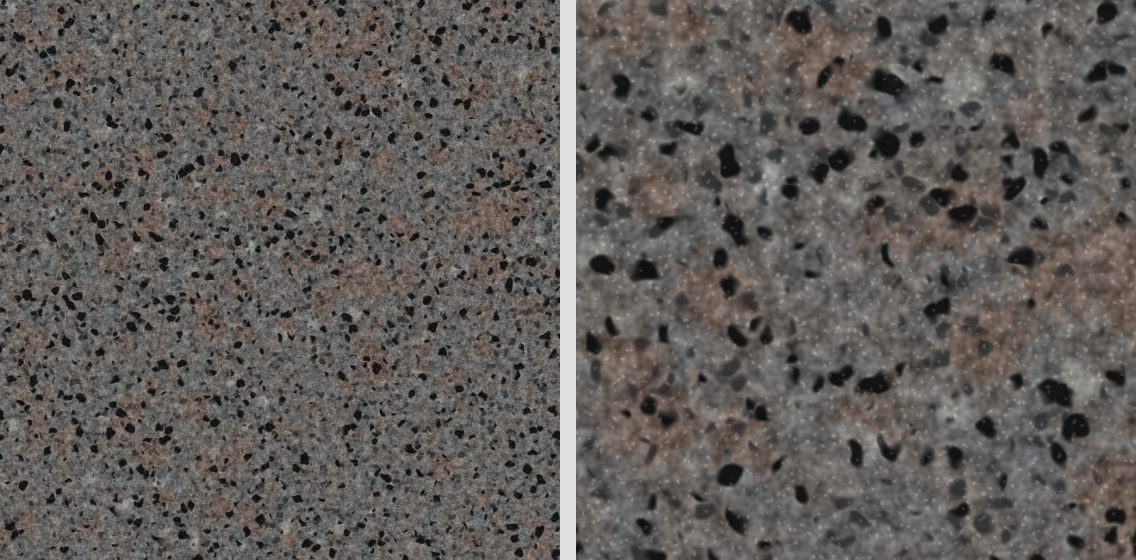
Left: the whole. Right: its middle third, enlarged.
Give the GLSL for this texture, as a WebGL 1 fragment shader.

```glsl
precision highp float;
uniform vec2 u_resolution;

#define SPECK_CELLS 45.0
#define FLECK_CELLS 82.0
#define BLOTCH_CELLS 19.0
#define CHIP_CELLS 26.0
#define PINPRICK_CELLS 145.0
#define SPECK_SHARE 0.48
#define FLECK_SHARE 0.32
#define CLUSTERING 0.7
#define GRAIN_CONTRAST 1.0
#define PINPRICK_LIGHT 0.12

const vec3 STONE = vec3(0.397, 0.390, 0.382);
const vec3 BLACK_MICA = vec3(0.045, 0.045, 0.048);
const vec3 GREY_MICA = vec3(0.155, 0.158, 0.162);
const vec3 PINK_FELDSPAR = vec3(0.445, 0.355, 0.310);
const vec3 PALE_QUARTZ = vec3(0.560, 0.560, 0.545);

vec2 hash2(vec2 p) {
  vec3 q = fract(p.xyx * vec3(0.1031, 0.1030, 0.0973));
  q += dot(q, q.yzx + 33.33);
  return fract((q.xx + q.yz) * q.zy);
}

float cornerSlope(vec2 corner, vec2 offset) {
  float angle = 6.2832 * hash2(corner).x;
  return dot(vec2(cos(angle), sin(angle)), offset);
}

float gradientNoise(vec2 p) {
  vec2 i = floor(p), f = fract(p);
  vec2 w = f * f * f * (f * (f * 6.0 - 15.0) + 10.0);
  vec2 e = vec2(1.0, 0.0);
  float low = mix(cornerSlope(i, f), cornerSlope(i + e, f - e), w.x);
  float high = mix(cornerSlope(i + e.yx, f - e.yx), cornerSlope(i + e.xx, f - e.xx), w.x);
  return mix(low, high, w.y);
}

// Coverage of randomly turned ellipses, one candidate per cell; radii in cells.
float grains(vec2 uv, float cells, float share, vec2 radii, float softness, float seed) {
  vec2 p = uv * cells, home = floor(p);
  float soft = max(softness, 0.7 * cells / min(u_resolution.x, u_resolution.y));
  float cover = 0.0;
  for (int y = -1; y <= 1; y++) {
    for (int x = -1; x <= 1; x++) {
      vec2 cell = home + vec2(float(x), float(y));
      vec2 place = hash2(cell + seed);
      vec2 traits = hash2(cell + seed + 57.0);
      vec2 form = hash2(cell + seed + 113.0);
      float cluster = 1.0 + CLUSTERING * gradientNoise(cell / cells * 8.0 + seed);
      float c = cos(6.2832 * form.x), s = sin(6.2832 * form.x);
      float stretch = mix(1.0, 1.35, form.y);
      vec2 d = mat2(c, s, -s, c) * (p - cell - place) * vec2(stretch, 1.0 / stretch);
      float radius = mix(radii.x, radii.y, traits.y * traits.y);
      float body = 1.0 - smoothstep(radius - soft, radius + soft, length(d));
      cover = max(cover, body * step(traits.x, share * cluster));
    }
  }
  return cover;
}

void main() {
  vec2 uv = gl_FragCoord.xy / min(u_resolution.x, u_resolution.y);

  // Uneven outlines
  vec2 warp = vec2(gradientNoise(uv * 95.0), gradientNoise(uv * 95.0 + 41.0));
  vec2 rough = uv + 0.0055 * warp;

  // Grey ground with soft pink blotches, a cool drift and pale chips
  float blotch = grains(uv + 0.018 * warp, BLOTCH_CELLS, 0.32, vec2(0.22, 0.60), 0.20, 11.0);
  float chip = grains(rough, CHIP_CELLS, 0.09, vec2(0.14, 0.36), 0.12, 23.0);
  float drift = gradientNoise(uv * 24.0 + 7.0);
  vec3 colour = STONE + drift * vec3(0.030, 0.002, -0.022);
  colour = mix(colour, PINK_FELDSPAR, 0.60 * blotch);
  colour = mix(colour, PALE_QUARTZ, 0.75 * chip);

  // Mottling from crystal size down to dust
  float mottle = 0.15 * gradientNoise(uv * 68.0 + 3.0)
               + 0.13 * gradientNoise(uv * 135.0 + 19.0)
               + 0.11 * gradientNoise(uv * 260.0 + 31.0);
  colour += GRAIN_CONTRAST * mottle;

  // Dark mica
  float fleck = grains(rough, FLECK_CELLS, FLECK_SHARE, vec2(0.16, 0.46), 0.18, 37.0);
  float speck = grains(rough, SPECK_CELLS, SPECK_SHARE, vec2(0.13, 0.40), 0.10, 71.0);
  colour = mix(colour, GREY_MICA, 0.80 * fleck);
  colour = mix(colour, BLACK_MICA, 0.92 * speck);

  // Tiny light pinpricks
  float pinprick = grains(uv, PINPRICK_CELLS, 0.75, vec2(0.12, 0.20), 0.10, 89.0);
  colour += PINPRICK_LIGHT * pinprick;

  gl_FragColor = vec4(clamp(colour, 0.0, 1.0), 1.0);
}
```
